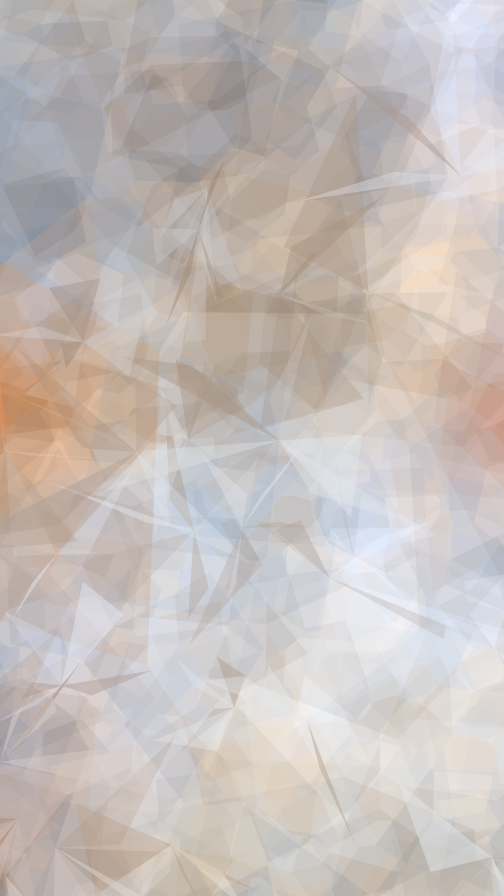
Give the GLSL for this background, as a Shadertoy shader.

```glsl
// Overlapping translucent facets and slivers in soft grey, tan, orange and pale blue.

vec3 hash3(vec3 p) {
    p = fract(p * vec3(0.1031, 0.1030, 0.0973));
    p += dot(p, p.yxz + 33.33);
    return fract((p.xxy + p.yxx) * p.zyx);
}

vec2 direction(float angle) {
    return vec2(cos(angle), sin(angle));
}

vec3 glow(vec3 base, vec2 offset, float radius, vec3 tint) {
    return mix(base, tint, exp(-dot(offset, offset) / (radius * radius)));
}

// Broad colour field, in units of the canvas height.
vec3 tone(vec2 p) {
    vec3 c = vec3(0.805, 0.79, 0.772);
    c = glow(c, p - vec2(0.06, 0.82), 0.22, vec3(0.61, 0.62, 0.65));
    c = glow(c, p - vec2(0.20, 0.88), 0.10, vec3(0.67, 0.60, 0.56));
    c = glow(c, p - vec2(0.29, 0.65), 0.13, vec3(0.74, 0.69, 0.64));
    c = glow(c, p - vec2(0.45, 0.83), 0.09, vec3(0.77, 0.72, 0.68));
    c = glow(c, p - vec2(0.58, 0.95), 0.15, vec3(0.81, 0.83, 0.92));
    c = glow(c, p - vec2(0.47, 0.40), 0.11, vec3(0.83, 0.86, 0.93));
    c = glow(c, p - vec2(0.05, 0.29), 0.15, vec3(0.81, 0.82, 0.86));
    c = glow(c, p - vec2(0.02, 0.08), 0.13, vec3(0.72, 0.61, 0.55));
    c = glow(c, p - vec2(0.22, 0.02), 0.10, vec3(0.84, 0.79, 0.71));
    c = glow(c, p - vec2(-0.02, 0.56), 0.07, vec3(0.88, 0.46, 0.17));
    return glow(c, p - vec2(0.59, 0.54), 0.06, vec3(0.76, 0.48, 0.37));
}

// Finer sheets vary more, so that their edges survive the averaging.
vec3 cellColor(vec2 site, vec2 id, float layer, mat2 toCanvas) {
    vec3 r = hash3(vec3(id, layer + 71.0)) - 0.5;
    vec3 shift = 0.36 * r.x + vec3(0.14, 0.0, -0.16) * r.y;
    return tone(toCanvas * site) + shift * (1.0 + 0.11 * layer);
}

// One sheet of flat polygonal cells, antialiased across the nearest edge.
vec3 facets(vec2 p, float layer, float scale) {
    vec2 axis = direction(layer * 2.4 + 0.5);
    mat2 toCell = mat2(axis.x, -0.65 * axis.y, axis.y, 0.65 * axis.x) * scale;
    vec2 q = toCell * p;
    vec2 nearSite = q, nextSite = q, nearId = q, nextId = q;
    float nearDist = 1e3, nextDist = 1e3;
    for (int y = -1; y <= 1; y++)
    for (int x = -1; x <= 1; x++) {
        vec2 id = floor(q) + vec2(x, y);
        vec2 site = id + 0.05 + 0.9 * hash3(vec3(id, layer)).xy;
        float d = dot(site - q, site - q);
        if (d < nearDist) {
            nextDist = nearDist; nextSite = nearSite; nextId = nearId;
            nearDist = d; nearSite = site; nearId = id;
        } else if (d < nextDist) {
            nextDist = d; nextSite = site; nextId = id;
        }
    }
    mat2 toCanvas = inverse(toCell);
    float edge = 0.5 * (nextDist - nearDist) / max(length(nextSite - nearSite), 1e-3);
    float inside = clamp(0.5 + edge * iResolution.y / scale, 0.0, 1.0);
    return mix(cellColor(nextSite, nextId, layer, toCanvas),
               cellColor(nearSite, nearId, layer, toCanvas), inside);
}

// Signed distance to the line a-b, positive on its left.
float side(vec2 p, vec2 a, vec2 b) {
    vec2 e = normalize(b - a);
    return e.x * (p.y - a.y) - e.y * (p.x - a.x);
}

void mainImage(out vec4 fragColor, in vec2 fragCoord) {
    vec2 p = fragCoord / iResolution.y;

    // Average the sheets, from coarse to fine.
    vec3 sum = vec3(0.0);
    float total = 0.0;
    for (int i = 0; i < 12; i++) {
        float layer = float(i);
        float weight = 1.0 / (1.0 + 0.12 * layer);
        sum += weight * facets(p, layer, 3.6 * pow(1.19, layer));
        total += weight;
    }
    vec3 color = sum / total;
    color += 0.1 * (color - vec3(0.77, 0.755, 0.74));

    // Triangles fan out in groups of five from shared corners.
    for (int i = 0; i < 120; i++) {
        float k = float(i);
        vec3 r = hash3(vec3(k, 5.0, 17.0));
        vec3 s = hash3(vec3(k, 29.0, 3.0));
        vec3 corner = hash3(vec3(floor(k / 5.0), 11.0, 47.0));
        vec2 apex = corner.xy * vec2(0.5625, 1.0);
        float reach = mix(0.3, 1.0, corner.z);
        float angle = 6.2832 * r.x;
        vec2 a = apex + reach * mix(0.05, 0.30, r.y) * direction(angle);
        vec2 b = apex + reach * mix(0.05, 0.30, r.z) * direction(angle + mix(0.1, 1.3, s.x * s.x));
        float d = min(side(p, apex, a), min(side(p, a, b), side(p, b, apex)));
        float mask = clamp(0.5 + d * iResolution.y, 0.0, 1.0);
        vec3 shift = s.y < 0.5 ? vec3(-0.11, -0.17, -0.22) : vec3(0.09, 0.12, 0.15);
        color = mix(color, tone(mix(apex, a, 0.5)) + shift, mask * mix(0.15, 0.48, s.z));
    }

    fragColor = vec4(clamp(color, 0.0, 1.0), 1.0);
}
```
